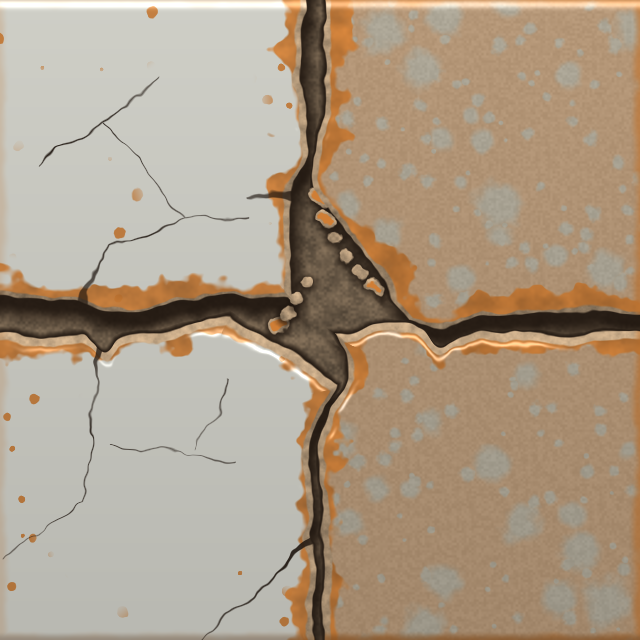
Reproduce this texture procedurally as a Shadertoy shader.

```glsl
#define WHITE_GLAZE vec3(.785, .785, .755)
#define TAN_GLAZE vec3(.69, .575, .455)
#define SPOT_GLAZE vec3(.65, .65, .605)
#define RUST vec3(.74, .45, .19)
#define CLAY vec3(.75, .64, .51)
#define GROUT vec3(.43, .365, .29)
#define DARK vec3(.11, .075, .05)
#define EDGE_WOBBLE .022
#define CRACK_WIDTH .0011
#define RUST_WIDTH .075

float hash(vec2 p) { return fract(sin(dot(p, vec2(127.1, 311.7))) * 43758.545); }
vec2 hash2(vec2 p) { return vec2(hash(p), hash(p + 19.7)); }

float noise(vec2 p) {
    vec2 i = floor(p), f = fract(p);
    f = f * f * (3. - 2. * f);
    return mix(mix(hash(i), hash(i + vec2(1, 0)), f.x),
               mix(hash(i + vec2(0, 1)), hash(i + 1.), f.x), f.y);
}

float fbm(vec2 p) {
    return (noise(p) + .5 * noise(p * 2.1 + 5.) + .25 * noise(p * 4.3 + 9.)) / 1.75;
}

float bump(float x, float center, float width) {
    x = (x - center) / width;
    return exp(-x * x);
}

// Distance to the broken edges, positive on the four tiles
float tileEdge(vec2 p) {
    vec2 w = p + EDGE_WOBBLE * (vec2(fbm(p * 17.), fbm(p * 17. + 31.)) - .5);
    float x = w.x, y = w.y;
    float topLeft = min(.455 + .02 * smoothstep(.72, .76, y) - x,
                        y - .535 + .022 * bump(x, .19, .08));
    float topRight = min(x - .51 + .025 * bump(y, .74, .08),
                         y - .51 + .02 * bump(x, .68, .05));
    topRight = min(topRight, dot(w, vec2(.81, .59)) - .815);
    float lowLeft = min(.488 + .04 * bump(y, .405, .05) - x,
                        .475 + .028 * bump(x, .36, .07) - .03 * bump(x, .165, .02) - y);
    lowLeft = min(lowLeft, .615 - dot(w, vec2(.507, .862)));
    float lowRight = min(x - .502 - .045 * bump(y, .42, .06),
                         .48 + .015 * bump(x, .62, .05) - .022 * bump(x, .69, .02) - y);
    return max(max(topLeft, topRight), max(lowLeft, lowRight));
}

// Crack segments, wider and darker near a broken edge
float cracks(vec2 p, float edge, float px) {
    const vec4 segments[12] = vec4[12](
        vec4(.13, .53, .17, .61), vec4(.17, .61, .29, .66), vec4(.29, .66, .39, .66),
        vec4(.29, .66, .165, .81), vec4(.165, .81, .06, .745), vec4(.165, .81, .25, .875),
        vec4(.17, .31, .37, .28), vec4(.31, .30, .355, .41), vec4(0, .13, .13, .21),
        vec4(.13, .21, .157, .46), vec4(.31, 0, .49, .16), vec4(.39, .695, .47, .69));
    vec2 w = p + .026 * (vec2(fbm(p * 23.), fbm(p * 23. + 47.)) - .5);
    float width = CRACK_WIDTH * (.4 + noise(p * 30.)) + .006 * exp(-max(edge, 0.) * 32.);
    float mask = 0.;
    for (int i = 0; i < 12; i++) {
        vec2 a = segments[i].xy, ab = segments[i].zw - a;
        float t = clamp(dot(w - a, ab) / dot(ab, ab), 0., 1.);
        mask = max(mask, 1. - smoothstep(width - px, width + px, length(w - a - ab * t)));
    }
    return mask * (.5 + .5 * noise(p * 13.));
}

// Round marks scattered one per cell; softness is relative to the radius
float spots(vec2 p, float cells, float chance, float size, float softness) {
    vec2 q = p * cells, cell = floor(q);
    float mask = 0.;
    for (int k = 0; k < 9; k++) {
        vec2 id = cell + vec2(k % 3, k / 3) - 1.;
        float r = size * (.25 + .75 * hash(id + 3.3));
        float d = length(q - id - hash2(id + cells)) + r * .9 * (fbm(q * 3.) - .5);
        float on = step(hash(id + 71.), chance);
        mask = max(mask, on * (1. - smoothstep(r * (1. - softness), r, d)));
    }
    return mask;
}

// Two chains of loose fragments lying in the joint
vec3 addFragments(vec3 color, vec2 p, float px) {
    for (int i = 0; i < 10; i++) {
        float k = float(i), t = i < 6 ? k / 5. : (k - 6.) / 3.;
        vec2 at = i < 6 ? mix(vec2(.499, .69), vec2(.588, .55), t) - vec2(.012, .006) * sin(t * 3.14)
                        : mix(vec2(.437, .493), vec2(.481, .56), t * t * .3 + t * .7);
        bool glazed = i < 2 || i == 5 || i == 6;
        float a = i < 6 ? -.6 : .35;
        vec2 q = mat2(cos(a), -sin(a), sin(a), cos(a)) * (p - at);
        vec2 size = glazed ? vec2(.017, .010) : vec2(.011, .009);
        vec2 b = abs(q) - size + .008;
        float d = length(max(b, 0.)) + min(max(b.x, b.y), 0.) - .008 + .011 * (fbm(p * 65. + k) - .5);
        color = mix(DARK, color, .25 + .75 * smoothstep(-.004, .012, d + .2 * (p.y - at.y)));
        vec3 piece = CLAY * (.65 + .55 * fbm(p * 95.) + 9. * (p.y - at.y));
        if (glazed) piece = mix(piece, RUST * 1.1, smoothstep(.003, .006, -d));
        color = mix(color, piece, 1. - smoothstep(-px, px, d));
    }
    return color;
}

void mainImage(out vec4 fragColor, in vec2 fragCoord) {
    vec2 p = fragCoord / iResolution.xy;
    float px = 1. / iResolution.y, eps = .004;
    float edge = tileEdge(p);
    vec2 slope = (vec2(tileEdge(p + vec2(eps, 0)), tileEdge(p + vec2(0, eps))) - edge) / eps;
    float facingUp = clamp(-slope.y, -1., 1.);
    float joint = .49 - .02 * bump(p.y, .7, .1) + .045 * bump(p.y, .41, .05);
    float tanTile = step(joint, p.x);

    // Grout with grit and shadows
    vec3 ground = GROUT * (.6 + .55 * fbm(p * 45.) + .25 * noise(p * 240.));
    float shade = smoothstep(-.025, .012, tileEdge(p + vec2(-.008, .024)));
    ground = mix(ground, DARK, .88 * max(shade, smoothstep(-.012, 0., edge)));
    ground = addFragments(ground, p, px);

    // Glazes
    float pale = max(spots(p, 11., .65, .55, .6), spots(p + .37, 29., .4, .5, .6));
    vec3 tanGlaze = mix(TAN_GLAZE, SPOT_GLAZE, .8 * pale) + .05 * (noise(p * 260.) - .5);
    vec3 glaze = mix(WHITE_GLAZE, tanGlaze, tanTile);
    float freckleZone = smoothstep(.38, .55, noise(p * 6. + 2.) + .18 * (p.y - .5));
    float freckles = spots(p, 21., .3, .24, .25) * freckleZone * (1. - tanTile);
    glaze = mix(glaze, RUST, .9 * freckles);

    // Rust band, clay lip and gloss along the breaks
    float band = .006 + RUST_WIDTH * pow(fbm(p * 24. + 3.), 2.2);
    float rust = 1. - smoothstep(band - .005, band + .004, edge);
    glaze = mix(glaze, RUST * (.8 + .4 * fbm(p * 38.)), .92 * rust);
    float lip = .005 + .009 * fbm(p * 33.) + .004 * facingUp;
    vec3 clay = CLAY * (.7 + .4 * fbm(p * 90.) + .18 * facingUp);
    glaze = mix(clay, glaze, smoothstep(lip - .002, lip + .002, edge));
    float gloss = bump(edge, lip + .006, .003) * smoothstep(.2, .9, facingUp);
    glaze += .4 * gloss * smoothstep(.25, .6, noise(p * 15.));

    // Outer rims
    float rim = min(min(p.x, 1. - p.x), min(p.y, 1. - p.y));
    float stain = (1. - smoothstep(.006, .022, rim + .014 * fbm(p * 22.))) * mix(.2, .65, tanTile);
    glaze = mix(glaze, RUST, stain);
    glaze += .3 * bump(p.y, .993, .006);
    glaze *= (.92 + .11 * p.y) * mix(.82, 1., smoothstep(0., .014, p.y));

    glaze = mix(glaze, DARK, cracks(p, edge, px) * (1. - tanTile));
    vec3 color = mix(ground, glaze, smoothstep(-px, px, edge));
    fragColor = vec4(clamp(color, 0., 1.), 1.);
}
```
